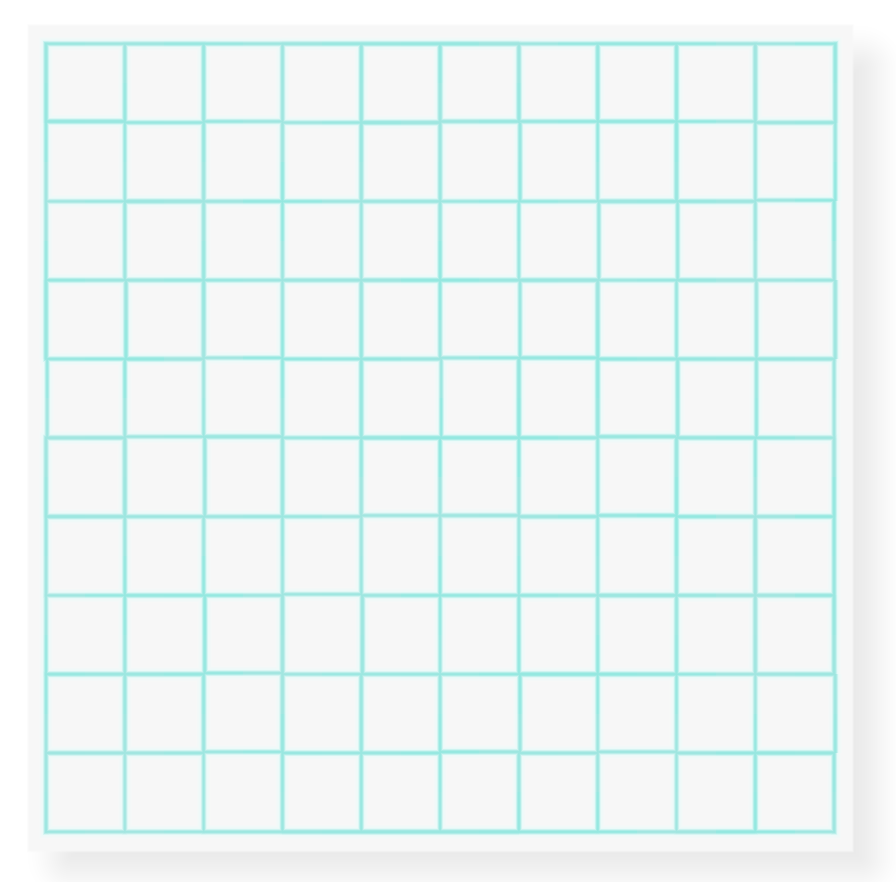
Reproduce this pattern procedurally as a Shadertoy shader.

```glsl
// Ten by ten grid of thin aqua lines on a pale square sheet with a soft drop shadow.
// Each line is a distance to the nearest whole grid coordinate; a hash per cell-long
// segment nudges its position, width and tint slightly.

float hash(vec2 p) {
    return fract(sin(dot(p, vec2(127.1, 311.7))) * 43758.5453);
}

float boxDistance(vec2 p, vec2 halfSize) {
    vec2 d = abs(p) - halfSize;
    return length(max(d, 0.0)) + min(max(d.x, d.y), 0.0);
}

// Signed distance to the lines at whole values of "across", in cells.
float lineDistance(float across, float along, float seed) {
    float index = clamp(round(across), 0.0, 10.0);
    vec2 segment = vec2(index, clamp(floor(along), 0.0, 9.0)) + seed;
    float nudge = step(0.82, hash(segment)) * 0.014;
    float halfWidth = 0.026 + 0.006 * (hash(segment + 5.3) - 0.5);
    return max(abs(across - index - nudge) - halfWidth, abs(along - 5.0) - 5.026);
}

void mainImage(out vec4 fragColor, in vec2 fragCoord) {
    // Grid space: one unit per cell, lines run from 0 to 10
    vec2 grid = (fragCoord / iResolution.y - vec2(0.0522, 0.0569)) / 0.08935;
    float pixel = 1.0 / (0.08935 * iResolution.y);
    float soft = max(0.022, 0.7 * pixel);

    // White ground and shadow falling to the lower right
    float shadow = boxDistance(grid - vec2(5.32, 4.68), vec2(5.0));
    vec3 color = vec3(1.0 - 0.085 * (1.0 - smoothstep(-0.15, 0.62, shadow)));

    // Sheet
    float sheet = boxDistance(grid - vec2(5.005, 4.995), vec2(5.235, 5.245));
    color = mix(color, vec3(0.97), 1.0 - smoothstep(-soft, soft, sheet));

    // Lines with a faint pale fringe
    float lines = min(lineDistance(grid.x, grid.y, 0.0), lineDistance(grid.y, grid.x, 31.0));
    float fringe = 1.0 - smoothstep(0.0, 0.075, lines);
    float ink = 1.0 - smoothstep(-soft, soft, lines);
    float tint = hash(floor(grid + 0.5) + 17.0);
    vec3 aqua = mix(vec3(0.58, 0.91, 0.88), vec3(0.64, 0.90, 0.88), tint);
    color = mix(color, vec3(0.91, 0.985, 0.98), 0.8 * fringe);
    color = mix(color, aqua, ink);

    fragColor = vec4(color, 1.0);
}
```
